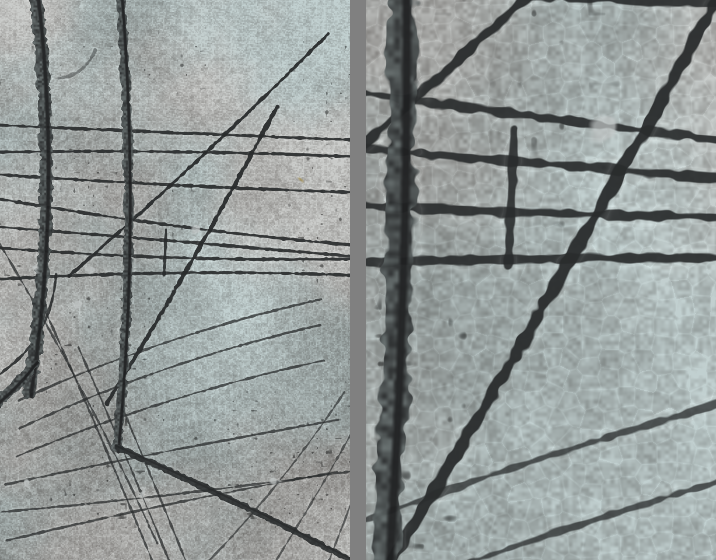
Left, the full canvas; right, a detail of the centre.
Reproduce this texture procedurally as a Shadertoy shader.

```glsl
// Weathered foam board: pale bead cells under smudges and pits, cut by
// two wide ragged grooves and by families of thin crossing scratches.
// Every cut is a bent segment whose distance is roughened by noise.

const vec3 PALE = vec3(0.725, 0.743, 0.742);
const vec3 DUST = vec3(0.54, 0.545, 0.54);
const vec3 WALL = vec3(0.37, 0.40, 0.40);
const vec3 SHADOW = vec3(0.12, 0.125, 0.13);
const vec3 OCHRE = vec3(0.62, 0.53, 0.25);

float hash(vec2 p) {
    return fract(sin(dot(p, vec2(127.1, 311.7))) * 43758.5453);
}

float noise(vec2 p) {
    vec2 i = floor(p), f = fract(p);
    f = f * f * (3.0 - 2.0 * f);
    float low = mix(hash(i), hash(i + vec2(1, 0)), f.x);
    float high = mix(hash(i + vec2(0, 1)), hash(i + vec2(1, 1)), f.x);
    return mix(low, high, f.y);
}

float fbm(vec2 p) {
    float sum = 0.0, gain = 0.5;
    for (int i = 0; i < 5; i++) {
        sum += gain * noise(p);
        p = p * 2.03 + 17.3;
        gain *= 0.5;
    }
    return sum;
}

// Gap between the two nearest bead centres (x) and a tone per bead (y)
vec2 beads(vec2 p) {
    vec2 cell = floor(p);
    float near = 9.0, next = 9.0, tone = 0.0;
    for (int y = -1; y <= 1; y++)
    for (int x = -1; x <= 1; x++) {
        vec2 id = cell + vec2(x, y);
        vec2 centre = id + 0.2 + 0.6 * vec2(hash(id), hash(id + 53.7));
        float d = distance(p, centre);
        if (d < near) { next = near; near = d; tone = hash(id + 9.1); }
        else next = min(next, d);
    }
    return vec2(next - near, tone);
}

vec3 foam(vec2 p) {
    vec2 bead = beads(p * 92.0);
    float smudge = fbm(p * 5.0 + 3.0);
    float tone = 0.66 + 1.5 * (smudge - 0.48) + 0.35 * (p.y - 0.5);
    tone += 0.75 * (noise(p * 400.0) - 0.5) + 0.3 * (noise(p * 150.0) - 0.5);
    tone += 0.3 * (bead.y - 0.5) + 0.2 * (1.0 - smoothstep(0.0, 0.18, bead.x));
    vec3 col = mix(DUST, PALE, clamp(tone, -0.5, 1.3));
    float cool = smoothstep(0.35, 0.65, fbm(p * 3.0 + 20.0) + 0.3 * (p.y - 0.5));
    col *= mix(vec3(1.015, 0.995, 0.985), vec3(0.97, 1.015, 1.015), cool);
    float pit = smoothstep(0.87, 0.98, noise(p * 120.0 + 41.0));
    return col * (1.0 - 0.45 * pit * smoothstep(0.4, 0.6, noise(p * 9.0)));
}

// Cuts a bent stroke from a to b; rough is the shared edge noise, 0 to 1
vec3 carve(vec3 col, vec2 p, vec2 a, vec2 b, float bend, float width, float ink, float rough) {
    vec2 ab = b - a;
    vec2 normal = vec2(-ab.y, ab.x) / length(ab);
    float h = clamp(dot(p - a, ab) / dot(ab, ab), 0.0, 1.0);
    vec2 q = p - a - ab * h - normal * bend * 4.0 * h * (1.0 - h);
    float side = dot(q, normal);
    float edge = length(q) - width * (0.6 + 0.8 * rough) - 0.002 * (rough - 0.5);
    float soft = max(0.0007, 0.55 / iResolution.y);
    float inside = 1.0 - smoothstep(-soft, soft, edge);
    float rim = exp(-abs(edge - 0.002) / 0.0015) * smoothstep(0.25, 0.75, rough);
    float wide = smoothstep(0.004, 0.008, width);
    float crack = smoothstep(0.1, 0.5, abs(side / width - 0.35));
    vec3 bed = mix(SHADOW, WALL, wide * crack * (0.2 + 0.9 * noise(p * 260.0)));
    bed = mix(bed, WALL * 0.65, 0.35 * (1.0 - wide));
    return mix(col + 0.07 * rim, bed, inside * ink);
}

void mainImage(out vec4 fragColor, in vec2 fragCoord) {
    vec2 p = fragCoord / iResolution.y;
    float right = iResolution.x / iResolution.y;
    float rough = 0.6 * noise(p * 170.0) + 0.4 * noise(p * 65.0 + 8.0);
    vec3 col = foam(p);

    // Shallow gouge and ochre fleck
    col = carve(col, p, vec2(0.17, 0.91), vec2(0.105, 0.86), 0.012, 0.003, 0.4, rough);
    float fleck = length((p - vec2(0.536, 0.68)) * mat2(0.8, -0.6, 1.2, 1.6));
    col = mix(col, OCHRE, 0.8 * (1.0 - smoothstep(0.004, 0.014, fleck + 0.01 * rough)));

    // Faint steep scratches, falling from the left and rising to the right
    for (int i = 0; i < 4; i++) {
        float k = float(i), r = hash(vec2(k, 4.7));
        vec2 top = vec2(-0.01 + 0.075 * k, 0.58 - 0.1 * k);
        col = carve(col, p, top, top + vec2(0.2 + 0.1 * r, -0.55), 0.01 * r, 0.0017, 0.75, rough);
        top = vec2(right - 0.01 + 0.02 * k, 0.3 - 0.06 * k);
        col = carve(col, p, top, top - vec2(0.27 - 0.07 * k, 0.33), 0.012 * r, 0.0015, 0.65, rough);
    }

    // Lower scratches climb to the right; upper ones are deeper and cross
    for (int i = 0; i < 6; i++) {
        float k = float(i), r = hash(vec2(k, 12.3));
        vec2 a = vec2(0.06 * r - 0.02, 0.285 - 0.05 * k);
        vec2 b = vec2(right + 0.02 - 0.08 * r, a.y + 0.03 + 0.17 * r);
        col = carve(col, p, a, b, 0.03 * (r - 0.4), 0.0018, 0.75, rough);
    }
    for (int i = 0; i < 7; i++) {
        float k = float(i), r = hash(vec2(k, 31.9)), s = hash(vec2(k, 77.1));
        vec2 a = vec2(-0.02, 0.785 - 0.045 * k - 0.02 * s);
        vec2 b = vec2(right + 0.02, 0.76 - 0.047 * k + 0.13 * (r - 0.5));
        col = carve(col, p, a, b, 0.025 * (s - 0.4), 0.0025, 0.92, rough);
    }

    // Long diagonals, a short nick and a hooked curve
    col = carve(col, p, vec2(0.586, 0.94), vec2(0.124, 0.508), 0.006, 0.0028, 0.95, rough);
    col = carve(col, p, vec2(0.495, 0.81), vec2(0.19, 0.278), 0.005, 0.0034, 0.95, rough);
    col = carve(col, p, vec2(0.297, 0.59), vec2(0.293, 0.508), 0.0, 0.0022, 0.9, rough);
    col = carve(col, p, vec2(0.1, 0.51), vec2(-0.02, 0.32), 0.03, 0.0025, 0.9, rough);

    // Wide ragged grooves and the branch at their foot
    col = carve(col, p, vec2(0.0625, 1.02), vec2(0.052, 0.3), 0.025, 0.0115, 0.95, rough);
    col = carve(col, p, vec2(0.06, 0.35), vec2(-0.02, 0.27), 0.004, 0.009, 0.95, rough);
    col = carve(col, p, vec2(0.214, 1.02), vec2(0.209, 0.2), 0.018, 0.0085, 0.95, rough);
    col = carve(col, p, vec2(0.211, 0.2), vec2(right + 0.02, -0.01), 0.004, 0.0055, 0.95, rough);

    // Pale chips torn loose beside the cuts
    for (int i = 0; i < 7; i++) {
        vec2 chip = vec2(hash(vec2(i, 5.2)) * right, 0.12 + 0.5 * hash(vec2(i, 8.6)));
        float d = distance(p, chip) + 0.012 * (rough - 0.5);
        col = mix(col, PALE * 1.06, 0.7 * (1.0 - smoothstep(0.004, 0.009, d)));
    }
    fragColor = vec4(clamp(col, 0.0, 1.0), 1.0);
}
```
